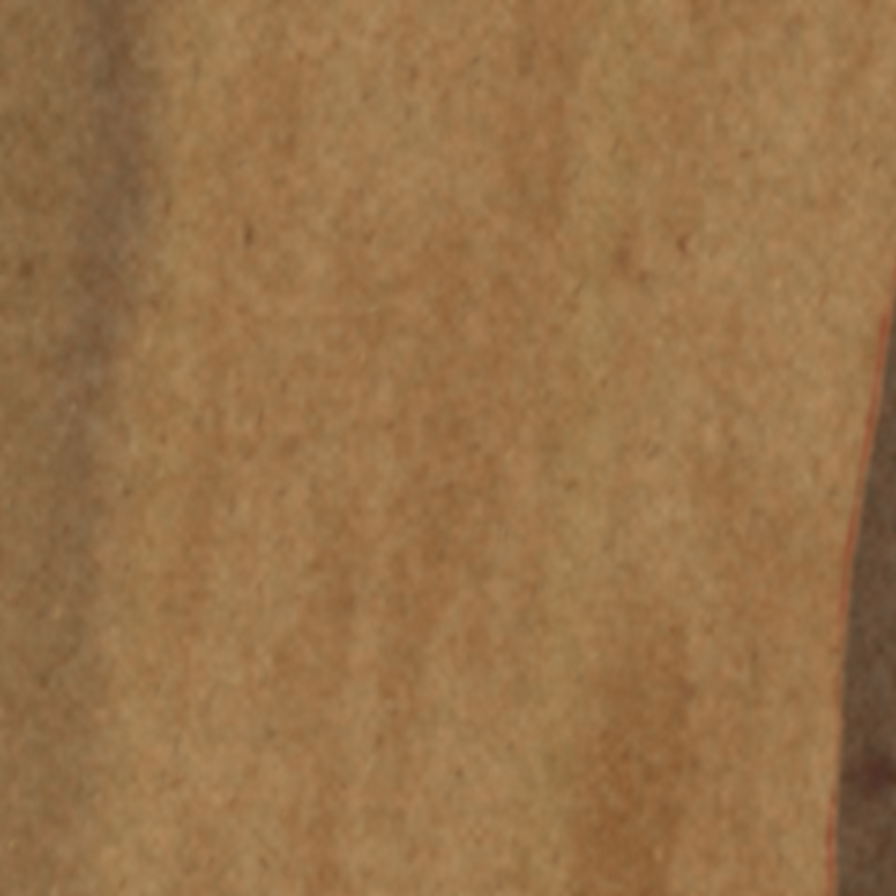
This texture is drawn by a WebGL 1 fragment shader. Its source:

```glsl
precision highp float;
// Weathered tan wood: soft slanted streaks, mottled grain, blurred specks and a red-edged shadow.
uniform vec2 u_resolution;

const vec3 TAN = vec3(0.635, 0.492, 0.325);
const vec3 WARM = vec3(0.594, 0.434, 0.272);
const vec3 OLIVE = vec3(0.620, 0.494, 0.310);
const vec3 RUST = vec3(0.545, 0.375, 0.215);
const vec3 SHADE = vec3(0.525, 0.400, 0.260);
const vec3 GREY = vec3(0.475, 0.362, 0.252);
const vec3 SHADOW = vec3(0.395, 0.298, 0.215);
const vec3 RED_EDGE = vec3(0.570, 0.300, 0.205);
const vec3 SPECK = vec3(0.420, 0.265, 0.150);
const vec3 FLECK = vec3(0.730, 0.630, 0.430);

float hash(vec2 p) {
  return fract(sin(dot(p, vec2(127.1, 311.7))) * 43758.5453);
}

float noise(vec2 p) {
  vec2 cell = floor(p);
  vec2 f = fract(p);
  f = f * f * (3.0 - 2.0 * f);
  float low = mix(hash(cell), hash(cell + vec2(1.0, 0.0)), f.x);
  float high = mix(hash(cell + vec2(0.0, 1.0)), hash(cell + vec2(1.0, 1.0)), f.x);
  return mix(low, high, f.y);
}

float fbm(vec2 p) {
  float sum = 0.0;
  float gain = 0.5;
  for (int i = 0; i < 4; i++) {
    sum += gain * noise(p);
    p = mat2(1.6, 1.2, -1.2, 1.6) * p + 7.3;
    gain *= 0.5;
  }
  return sum / 0.9375;
}

// Soft bell around a centre line
float band(float x, float center, float width) {
  float d = (x - center) / width;
  return exp(-d * d);
}

// Scattered upright blots; share is the part of cells that hold one
float blots(vec2 p, float cells, float share, vec2 size, float seed) {
  vec2 home = floor(p * cells);
  float cover = 0.0;
  for (int j = -1; j <= 1; j++) {
    for (int i = -1; i <= 1; i++) {
      vec2 cell = home + vec2(float(i), float(j));
      vec2 jitter = vec2(hash(cell + seed), hash(cell + seed + 19.7));
      float pick = hash(cell + seed + 41.3);
      float strength = step(pick, share) * (0.3 + 0.7 * hash(cell + seed + 63.1));
      vec2 d = (p - (cell + jitter) / cells) / (size * (0.7 + 0.6 * jitter.yx));
      d.x -= 0.25 * d.y;
      cover = max(cover, strength * exp(-dot(d, d)));
    }
  }
  return cover;
}

// Tan ground with warm clouds and slanted streaks
vec3 ground(vec2 uv, float along) {
  float cloud = fbm(vec2(along * 14.0, uv.y * 6.0) + 3.0);
  float fibre = noise(vec2(along * 34.0, uv.y * 4.0));
  float warmth = smoothstep(0.28, 0.78, 0.7 * cloud + 0.3 * fibre);
  warmth += 0.22 * band(along, 0.48, 0.10) * smoothstep(0.3, 0.7, uv.y);
  vec3 color = mix(TAN, WARM, clamp(warmth, 0.0, 1.0));
  float pale = band(along, 0.595, 0.030) + 0.7 * band(along, 0.130, 0.022);
  return mix(color, OLIVE, 0.65 * min(pale, 1.0));
}

// Dull weathered strip down the left side, frayed into the tan
vec3 addLeftShade(vec3 color, vec2 uv, float wobble, float fray) {
  float edge = 0.105 + 0.10 * uv.y + 0.03 * wobble + 0.025 * fray;
  float cover = 1.0 - smoothstep(edge - 0.060, edge + 0.030, uv.x);
  float core = band(uv.x, edge - 0.065, 0.042) * smoothstep(0.05, 0.7, uv.y);
  return mix(color, mix(SHADE, GREY, core), cover * (0.72 + 0.25 * uv.y));
}

// Rust tongue rising from the lower edge, crisper on its right side
vec3 addRust(vec3 color, vec2 uv, float wobble, float fray) {
  float left = 0.625 + 0.16 * uv.y + 0.04 * wobble + 0.025 * fray;
  float right = 0.752 + 0.05 * uv.y + 0.015 * wobble + 0.010 * fray;
  float cover = smoothstep(left - 0.02, left + 0.05, uv.x);
  cover *= 1.0 - smoothstep(right - 0.010, right + 0.012, uv.x);
  cover *= 1.0 - smoothstep(0.16, 0.46, uv.y + 0.08 * fray);
  return mix(color, RUST, cover * (0.80 + 0.35 * fray));
}

// Dark wedge at the right with a thin, broken red rim
vec3 addShadow(vec3 color, vec2 uv, float wobble) {
  float edge = 0.925 + 0.165 * uv.y * uv.y + 0.008 * wobble;
  color = mix(color, SHADOW, smoothstep(edge - 0.004, edge + 0.014, uv.x));
  float stain = band(uv.x, 0.980, 0.025) * band(uv.y, 0.135, 0.022);
  color = mix(color, vec3(0.27, 0.13, 0.10), 0.7 * stain);
  float rim = 0.15 + 0.65 * noise(vec2(4.0, uv.y * 30.0));
  return mix(color, RED_EDGE, rim * band(uv.x, edge, 0.0055));
}

void main() {
  vec2 uv = gl_FragCoord.xy / u_resolution;
  float wobble = 2.0 * fbm(uv * vec2(8.0, 6.0) + 17.0) - 1.0;
  float fray = fbm(uv * vec2(44.0, 26.0) + 51.0) - 0.5;
  float along = uv.x - 0.10 * uv.y + 0.015 * wobble;
  vec3 color = ground(uv, along);
  color = addLeftShade(color, uv, wobble, fray);
  color = addRust(color, uv, wobble, fray);

  // Few large blurred specks, more faint small ones, rare pale flecks
  vec2 bent = uv + 0.006 * vec2(noise(uv * 70.0), noise(uv * 70.0 + 23.0));
  color = mix(color, SPECK, 0.55 * blots(bent, 11.0, 0.20, vec2(0.009, 0.015), 5.0));
  color = mix(color, SPECK, 0.30 * blots(bent, 30.0, 0.20, vec2(0.006, 0.008), 29.0));
  color = mix(color, FLECK, 0.35 * blots(bent, 24.0, 0.12, vec2(0.005, 0.007), 83.0));
  color = addShadow(color, uv, wobble);

  // Soft mottling over blurred fine grain, in brightness and a little in hue
  float mottle = fbm(uv * vec2(58.0, 44.0) + 9.0) - 0.5;
  float grain = noise(uv * vec2(120.0, 98.0)) + noise(uv.yx * vec2(84.0, 101.0) + 47.0) - 1.0;
  float tint = noise(bent * vec2(74.0, 60.0) + 31.0) - 0.5;
  color += 0.070 * mottle + 0.036 * grain + tint * vec3(0.022, -0.014, -0.020);
  gl_FragColor = vec4(color, 1.0);
}
```
